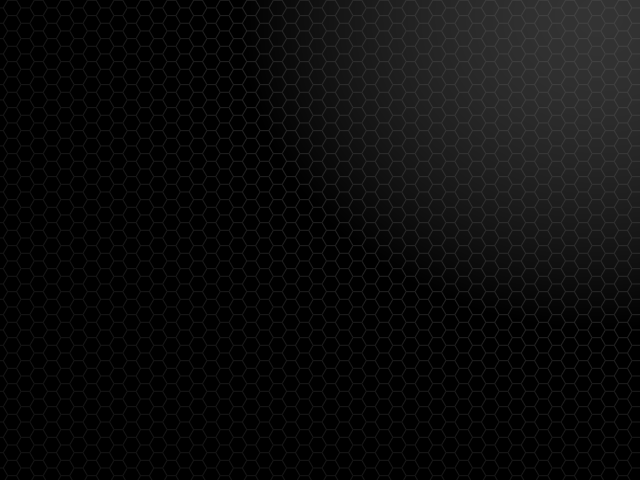
Write a Shadertoy shader that draws this pattern.

```glsl
// Dark honeycomb mesh of flat-topped hexagons with thin grey outlines.
// Two offset rectangular lattices give the nearest cell; a soft elliptical
// glow in the upper right lights the cells and, more widely, the outlines.

#define ROWS 31.3                    // hexagons per canvas height
#define CELL_ORIGIN vec2(0.4403, 0.9675) // centre of one hexagon
#define LINE_WIDTH 0.0022            // in canvas heights
#define GLOW_CENTRE vec2(1.25, 0.965)
#define GLOW_RADIUS vec2(0.75, 0.65)
#define GLOW_PEAK 0.20
#define GLOW_CURVE 1.7
#define LINE_DIM 0.08
#define LINE_GAIN 0.18
#define LINE_FALLOFF 1.2

// Distance to the nearest cell border; cells are one unit tall.
float hexEdgeDistance(vec2 p) {
    vec2 period = vec2(sqrt(3.0), 1.0);
    vec2 a = mod(p, period) - 0.5 * period;
    vec2 b = mod(p - 0.5 * period, period) - 0.5 * period;
    vec2 local = abs(dot(a, a) < dot(b, b) ? a : b);
    return 0.5 - max(local.y, dot(local, vec2(0.5 * sqrt(3.0), 0.5)));
}

// Antialiased stroke that keeps its weight when thinner than a pixel.
float strokeCoverage(float dist, float width, float pixel) {
    float coverage = (0.5 * width - dist) / pixel + 0.5;
    return clamp(coverage, 0.0, min(1.0, width / pixel));
}

void mainImage(out vec4 fragColor, in vec2 fragCoord) {
    float pixel = 1.0 / iResolution.y;
    vec2 uv = fragCoord * pixel;

    // Lighting: a compact glow on the cells, a wider one on the outlines
    float d = length((uv - GLOW_CENTRE) / GLOW_RADIUS);
    float cellShade = GLOW_PEAK * (1.0 - pow(min(d, 1.0), GLOW_CURVE));
    float lineShade = LINE_DIM + LINE_GAIN * exp(-LINE_FALLOFF * d * d);

    // Honeycomb outline
    float edge = hexEdgeDistance((uv - CELL_ORIGIN) * ROWS) / ROWS;
    float line = strokeCoverage(edge, LINE_WIDTH, pixel);

    fragColor = vec4(vec3(mix(cellShade, lineShade, line)), 1.0);
}
```
